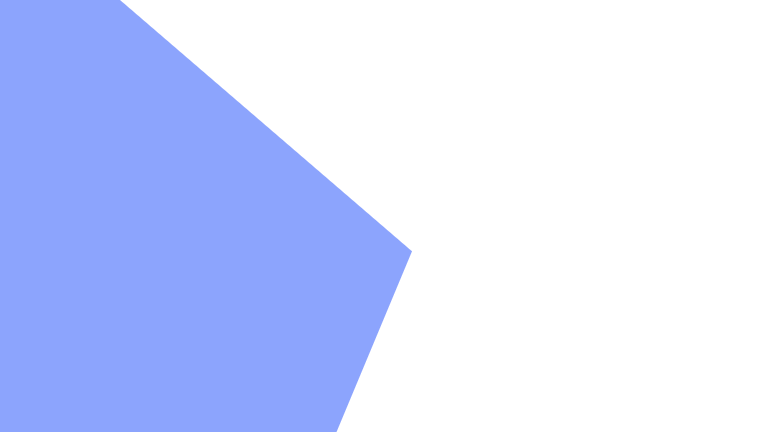
Give the GLSL for this background, as a Shadertoy shader.

```glsl
// A flat periwinkle wedge fills the left of a white canvas and points right.
// It is the intersection of two half planes that meet at the tip, with
// signed distances smoothed over one pixel. Lengths are in canvas heights.

#define PAPER_COLOR vec3(1.0)
#define WEDGE_COLOR vec3(0.549, 0.643, 0.992)
#define TOP_POINT vec2(0.2778, 1.0)
#define TIP_POINT vec2(0.9537, 0.4183)
#define BOTTOM_POINT vec2(0.7790, 0.0)

// Signed distance to the line from a to b, positive on its left side
float lineDistance(vec2 p, vec2 a, vec2 b) {
    vec2 direction = normalize(b - a);
    return dot(p - a, vec2(-direction.y, direction.x));
}

// Signed distance to the wedge, negative inside
float wedgeDistance(vec2 p) {
    float upperEdge = lineDistance(p, TOP_POINT, TIP_POINT);
    float lowerEdge = lineDistance(p, TIP_POINT, BOTTOM_POINT);
    return max(upperEdge, lowerEdge);
}

void mainImage(out vec4 fragColor, in vec2 fragCoord) {
    vec2 p = fragCoord / iResolution.y;

    // Edge coverage over the width of one pixel
    float coverage = clamp(0.5 - wedgeDistance(p) * iResolution.y, 0.0, 1.0);

    fragColor = vec4(mix(PAPER_COLOR, WEDGE_COLOR, coverage), 1.0);
}
```
